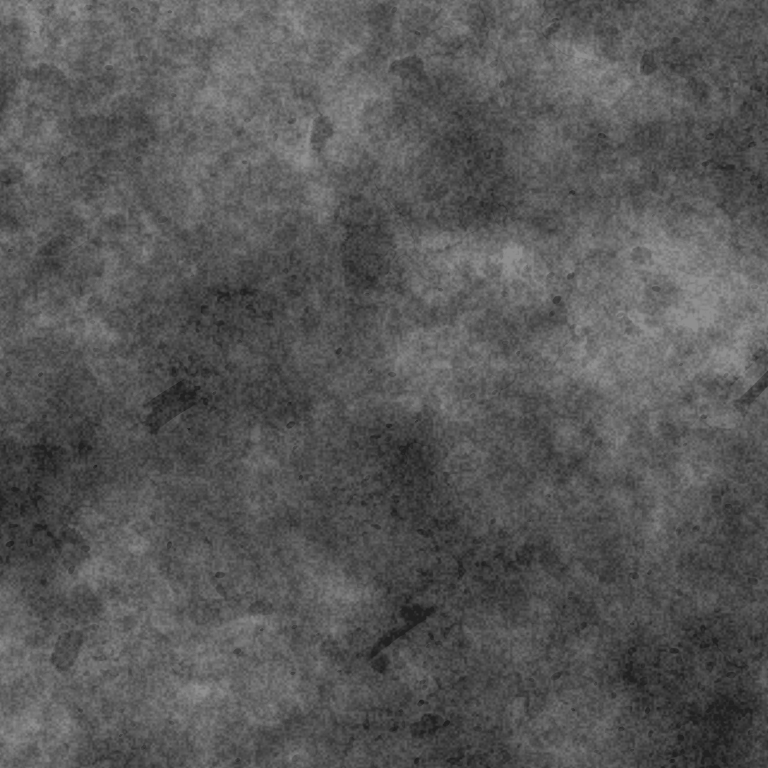
This texture is drawn by a three.js fragment shader. Its source:

```glsl
// Weathered dark grey stone: cloudy stains, flaked plaster, pits, gouges and fine grain.
varying vec2 vUv;

float hash(vec2 p) {
  vec3 q = fract(p.xyx * 0.1031);
  q += dot(q, q.yzx + 33.33);
  return fract((q.x + q.y) * q.z);
}

mat2 rotation(float a) {
  float c = cos(a), s = sin(a);
  return mat2(c, -s, s, c);
}

float noise(vec2 p) {
  vec2 i = floor(p), f = fract(p);
  f = f * f * (3.0 - 2.0 * f);
  return mix(mix(hash(i), hash(i + vec2(1, 0)), f.x),
             mix(hash(i + vec2(0, 1)), hash(i + vec2(1, 1)), f.x), f.y);
}

float fbm(vec2 p) {
  float sum = 0.0, amp = 0.5;
  for (int i = 0; i < 6; i++) {
    sum += amp * noise(p);
    p = rotation(0.65) * p * 2.03 + 17.3;
    amp *= 0.53;
  }
  return sum * 0.96;
}

// Scattered ragged oval pits: x is the hollow, y its pale broken rim.
vec2 pits(vec2 p, float density, float ragged) {
  vec2 result = vec2(0.0);
  for (int y = -1; y <= 1; y++)
  for (int x = -1; x <= 1; x++) {
    vec2 cell = floor(p) + vec2(x, y);
    if (hash(cell + 5.7) > density) continue;
    vec2 center = cell + 0.2 + 0.6 * vec2(hash(cell + 11.0), hash(cell + 23.0));
    vec2 q = rotation(0.4 + 1.8 * (hash(cell + 37.0) - 0.5)) * (p - center);
    float size = mix(0.08, 0.22, hash(cell + 41.0));
    float d = length(q * vec2(1.0, 1.6)) / size + ragged;
    float rim = smoothstep(0.85, 1.1, d) * (1.0 - smoothstep(1.15, 1.7, d));
    rim *= smoothstep(-0.3, 0.8, q.y / size) * hash(cell + 53.0);
    float hollow = (1.0 - smoothstep(0.7, 1.05, d)) * mix(0.5, 1.0, hash(cell + 61.0));
    result = max(result, vec2(hollow, rim));
  }
  return result;
}

// Sparse patches of parallel scrapes rising to the right.
float gouges(vec2 p, float ragged) {
  float result = 0.0;
  for (int y = -1; y <= 1; y++)
  for (int x = -1; x <= 1; x++) {
    vec2 cell = floor(p * 2.4) + vec2(x, y);
    if (hash(cell + 71.0) > 0.5) continue;
    vec2 center = (cell + 0.25 + 0.5 * vec2(hash(cell + 83.0), hash(cell + 97.0))) / 2.4;
    vec2 q = rotation(0.7 + 0.4 * (hash(cell + 3.0) - 0.5)) * (p - center);
    float patchMask = 1.0 - smoothstep(0.6, 1.1, length(q / vec2(0.06, 0.027)) + ragged);
    float streak = smoothstep(0.42, 0.65, noise(q * vec2(16, 140) + cell * 31.0));
    result = max(result, patchMask * streak);
  }
  return result;
}

void main() {
  vec2 p = vUv + 3.0;
  vec2 warp = vec2(fbm(p * 7.0), fbm(p * 7.0 + 40.0)) - 0.5;
  vec2 w = p + 0.07 * warp;

  // Broad clouds and finer mottling
  float clouds = fbm(w * 3.6 + 9.0);
  float mottle = fbm(w * 15.0 + 60.0);
  float detail = fbm(p * 48.0 + 20.0);
  float tone = 0.333 + 0.25 * (clouds - 0.5) + 0.2 * (mottle - 0.5) + 0.12 * (detail - 0.5);

  // Pale flaked plaster and dark damp stains, both with ragged edges
  float flake = 0.45 * clouds + 0.4 * fbm(w * 9.0 + 80.0) + 0.15 * detail;
  tone += 0.045 * smoothstep(0.5, 0.58, flake);
  tone += 0.035 * smoothstep(0.57, 0.63, flake);
  float damp = 0.4 * (1.0 - clouds) + 0.4 * fbm(w * 8.0 + 120.0) + 0.2 * detail;
  float stain = smoothstep(0.5, 0.6, damp);
  tone -= 0.042 * stain;

  // Clustered dark specks and scattered light chips
  float speck = smoothstep(0.6, 0.76, 0.6 * noise(p * 105.0) + 0.4 * noise(p * 190.0));
  tone -= speck * mix(0.025, 0.07, stain);
  tone += 0.04 * smoothstep(0.6, 0.68, fbm(w * 32.0 + 150.0)) * (1.0 - stain);

  // Broken hairline cracks
  float crack = 1.0 - smoothstep(0.0, 0.012, abs(fbm(w * 5.0 + 200.0) - 0.5));
  tone -= 0.045 * crack * smoothstep(0.48, 0.6, fbm(p * 6.0 + 230.0));

  // Pits in two sizes, then gouges
  float ragged = 1.6 * (detail - 0.5);
  vec2 large = pits(p * 8.0, 0.38, ragged);
  vec2 small = pits(p * 30.0, 0.16, 0.6 * ragged);
  tone += 0.07 * large.y - large.x * (0.06 + 0.08 * (mottle - 0.4));
  tone += 0.03 * small.y - 0.09 * small.x;
  tone -= 0.11 * gouges(p, ragged);

  // Sandy surface grain
  tone += 0.11 * (noise(p * 320.0) - 0.5) + 0.06 * (noise(p * 170.0 + 7.0) - 0.5);

  gl_FragColor = vec4(vec3(clamp(tone, 0.13, 0.56)), 1.0);
}
```
